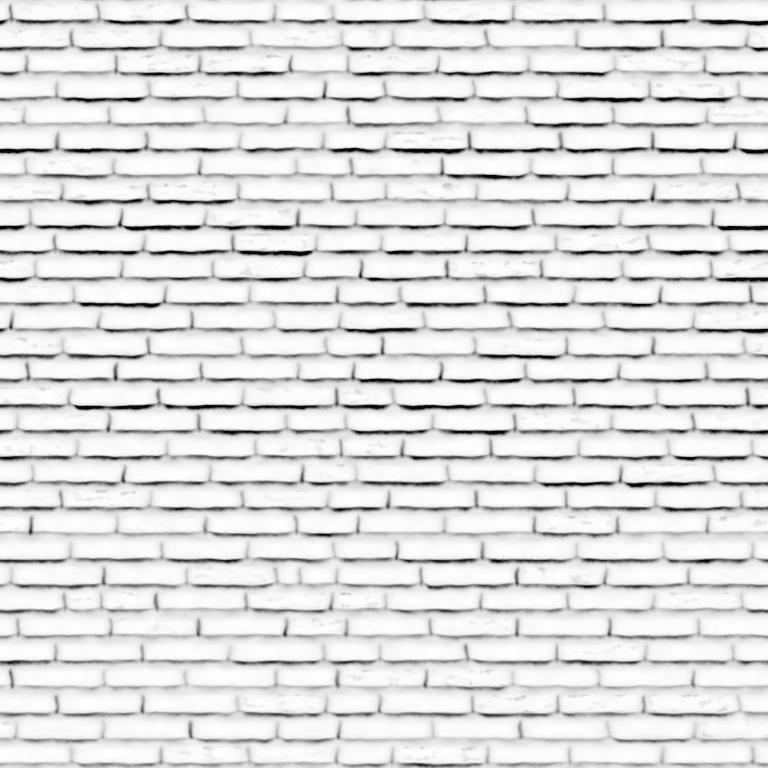
Reproduce this texture map procedurally as a WebGL 1 fragment shader.

```glsl
precision highp float;
// White painted brick wall: 30 staggered courses of nine bricks, one of them short.
// Each course adds soft bed shadows, head joints and worn marks to a pale face;
// every pixel blends its own course with the one above it. The wall wraps around.

#define ROWS 30.0          // courses down the canvas
#define SHORT_BRICK 0.076  // width of the one short brick per course
#define JOINT_JITTER 0.012 // random shift of the head joints
#define JOINT_WIDTH 0.0026 // softness of the head joints
#define BED_LINE 0.86      // height of the bed shadow, in courses from the top
#define SHADOW_ABOVE 0.055 // shadow falloff into the brick, in courses
#define SHADOW_BELOW 0.100 // shadow falloff into the mortar, in courses
#define MORTAR_SHADE 0.095 // broad grey of the bed mortar
#define WEAR 0.20          // strength of the worn marks
#define FACE 0.988         // brightness of clean paint

uniform vec2 u_resolution;

float hash(vec2 p) {
  return fract(sin(dot(p, vec2(127.1, 311.7))) * 43758.5);
}

float cornerRamp(vec2 cell, vec2 corner, vec2 f, vec2 period) {
  float angle = 6.28318 * hash(mod(cell + corner, period) + 0.37);
  return dot(vec2(cos(angle), sin(angle)), f - corner);
}

// Gradient noise that wraps over the canvas, with period cells each way.
float noise(vec2 uv, vec2 period) {
  vec2 p = uv * period;
  vec2 cell = floor(p);
  vec2 f = p - cell;
  vec2 w = f * f * f * (f * (f * 6.0 - 15.0) + 10.0);
  vec2 e = vec2(0.0, 1.0);
  return mix(
    mix(cornerRamp(cell, e.xx, f, period), cornerRamp(cell, e.yx, f, period), w.x),
    mix(cornerRamp(cell, e.xy, f, period), cornerRamp(cell, e.yy, f, period), w.x),
    w.y);
}

float bell(float x) {
  return exp(-x * x);
}

// Position of a head joint along its course; the fourth brick is short.
float jointAt(float i, float row) {
  float pitch = (1.0 - SHORT_BRICK) / 8.0;
  float shift = i > 3.5 ? pitch - SHORT_BRICK : 0.0;
  return i * pitch - shift + JOINT_JITTER * (hash(vec2(i, row + 7.0)) - 0.5);
}

// Darkness that one course adds at uv.
float courseShade(vec2 uv, float course, float rough, float bend, float marks) {
  float t = (1.0 - uv.y) * ROWS - course;
  float row = mod(course, ROWS);

  // Find the brick and its two ends.
  float start = 0.029 + 0.056 * mod(row, 2.0) + 0.036 * (hash(vec2(row, 3.0)) - 0.5);
  float x = fract(uv.x - start + 0.0035 * bend + 0.0006 * rough);
  float left = 0.0;
  float right = 1.0;
  float brick = 0.0;
  for (int i = 1; i < 9; i++) {
    float at = jointAt(float(i), row);
    if (at <= x) {
      left = at;
      brick = float(i);
    } else {
      right = min(right, at);
    }
  }
  float brickRandom = hash(vec2(brick + 11.0, row));

  // A few bricks are cut in two.
  if (hash(vec2(brick, row + 50.0)) > 0.985) {
    float cut = mix(left, right, 0.4);
    if (x < cut) right = cut; else left = cut;
  }
  float end = min(x - left, right - x);
  float along = (x - left) / (right - left) - 0.5;
  float nearest = along < 0.0 ? left : right;
  float jointRandom = hash(vec2(floor(fract(nearest + 0.001) * 300.0), row + 20.0));
  float taper = smoothstep(0.001, 0.016, end);

  // Bed shadow: crisp against the brick, soft below, tilted and curling at the corners.
  float tilt = along * (hash(vec2(brick + 31.0, row)) - 0.5);
  float bed = BED_LINE + 0.06 * (hash(vec2(row, 9.0)) - 0.5)
    + taper * (0.06 * (brickRandom - 0.5) + 0.12 * tilt)
    + 0.06 * bend + 0.022 * rough - 0.13 * exp(-end / 0.005);
  float d = t - bed;
  float fade = mix(0.5, 1.0, smoothstep(0.0, 0.6, uv.y));
  float depth = 0.5 * hash(vec2(row, 5.0)) + 0.65 * brickRandom * brickRandom;
  float strength = fade * (0.14 + taper * (0.05 + depth * (1.0 + tilt)));
  strength *= 1.0 + 0.9 * noise(uv, vec2(32.0, 30.0)) + 0.25 * rough;
  float shadow = strength * bell(d / (d < 0.0 ? SHADOW_ABOVE : SHADOW_BELOW));

  // Head joint, darker towards its foot.
  float span = smoothstep(0.02, 0.3, t) * (1.0 - smoothstep(0.76, 0.98, t));
  float joint = mix(0.13, 0.58, jointRandom * jointRandom) * mix(0.5, 1.15, t) * span;
  joint *= mix(0.6, 1.0, fade) * (1.0 + 0.9 * bend) * bell(end / JOINT_WIDTH);
  joint += 0.075 * span * bell(end / (2.8 * JOINT_WIDTH));

  // Mortar haze, and worn marks that gather at the rims of some faces.
  float haze = MORTAR_SHADE * bell((t - 0.98) / 0.19) * (1.0 + bend);
  float face = smoothstep(0.08, 0.2, t) * (1.0 - smoothstep(0.72, 0.9, t)) * taper;
  float worn = smoothstep(0.55, 1.0, hash(vec2(brick, row + 80.0)));
  float rim = mix(0.5, 1.0, smoothstep(0.1, 0.3, abs(t - 0.5)));
  float wear = WEAR * worn * face * rim * smoothstep(0.05, 0.7, marks);

  return clamp(shadow + joint + haze + wear, 0.0, 0.97);
}

void main() {
  vec2 uv = gl_FragCoord.xy / u_resolution;
  float rough = noise(uv, vec2(95.0, 80.0)) + 0.6 * noise(uv, vec2(210.0, 170.0));
  float bend = noise(uv, vec2(38.0, 60.0));
  float marks = noise(uv, vec2(42.0, 130.0)) + 0.5 * rough;
  float course = floor((1.0 - uv.y) * ROWS);
  float light = FACE + 0.02 * noise(uv, vec2(40.0, 70.0)) + 0.008 * rough;
  light *= 1.0 - courseShade(uv, course, rough, bend, marks);
  light *= 1.0 - courseShade(uv, course - 1.0, rough, bend, marks);
  gl_FragColor = vec4(vec3(light), 1.0);
}
```
